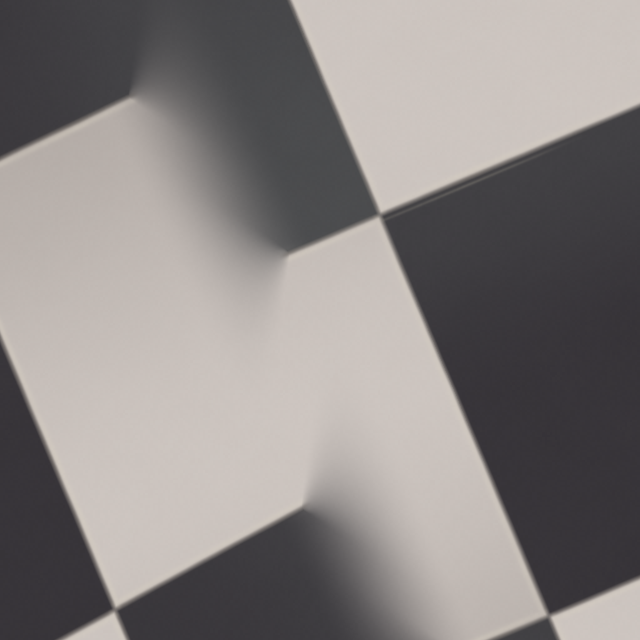
A three.js fragment shader for this pattern:

```glsl
// Tilted checkerboard whose middle column shears half a tile through a soft, smoky gradient.
varying vec2 vUv;

const vec3 LIGHT = vec3(0.80, 0.77, 0.75);
const vec3 LIGHT_SHADED = vec3(0.70, 0.67, 0.65);
const vec3 DARK = vec3(0.217, 0.205, 0.223);
const vec3 DARK_COOL = vec3(0.295, 0.298, 0.305);
const vec3 RIM = vec3(0.85, 0.82, 0.76);
const vec3 SEAM = vec3(0.36, 0.33, 0.30);

const vec2 ALONG = vec2(0.388, 0.922);    // direction of the columns, y downward
const vec2 ACROSS = vec2(0.922, -0.388);
const float COLUMN_START = -0.204;
const float COLUMN_WIDTH = 0.621;
const float TILE_LENGTH = 0.697;
const float TILE_TAPER = 0.017;           // tiles shorten from one joint to the next
const float TILE_CENTER = 0.566;
const float SHEAR_STEP = 0.314;           // shift gained across a sheared column
const float FOLD_LEFT = 0.332;            // where the sharp edges begin to dissolve
const float FOLD_RIGHT = 0.466;
const float FOLD_BLUR = 0.045;            // gradient reach beyond both folds
const float FOLD_SPREAD = 1.8;
const float EDGE = 0.0055;
const float TAU = 6.28318;

float hash(vec2 p) {
  return fract(sin(dot(p, vec2(127.1, 311.7))) * 4375.5);
}

// Layered sines, about -1 to 1
float mottle(vec2 p) {
  float sum = 0.0;
  float weight = 0.5;
  for (int i = 0; i < 4; i++) {
    sum += weight * sin(p.x + 1.7 * sin(p.y)) * sin(p.y + 1.3 * sin(p.x * 0.8));
    p = mat2(1.6, 1.2, -1.2, 1.6) * p + 2.3;
    weight *= 0.5;
  }
  return sum;
}

float tileLength(float shift) {
  return TILE_LENGTH - TILE_TAPER * clamp(shift, 0.0, 1.0);
}

// Signed position from the nearest light tile's center, for one joint's phase
float tileOffset(vec2 q, float shift) {
  float tilt = (0.035 + 0.07 * q.y) * clamp(1.0 - shift, 0.0, 1.0);
  float s = q.y + tilt * (q.x - FOLD_LEFT) - TILE_CENTER - SHEAR_STEP * shift;
  float len = tileLength(shift);
  return mod(s + len, 2.0 * len) - len;
}

// Distance inside (positive) or outside a light tile
float tileEdge(vec2 q, float shift) {
  return 0.5 * tileLength(shift) - abs(tileOffset(q, shift));
}

float ridge(float d, float width) {
  return exp(-d * d / (width * width));
}

// Slow wave along a column that returns every two tiles
float wave(float s, float peak) {
  return 0.5 + 0.5 * cos(TAU * (s - peak) / (2.0 * TILE_LENGTH));
}

void main() {
  vec2 p = vec2(vUv.x, 1.0 - vUv.y);
  vec2 q = vec2(dot(p, ACROSS) - COLUMN_START, dot(p, ALONG));
  q += 0.0005 * mottle(p * 20.0);

  float column = floor(q.x / COLUMN_WIDTH);
  float x = q.x - column * COLUMN_WIDTH;
  float plain = mod(column, 2.0);
  float sheared = 1.0 - plain;
  float shiftLeft = floor((column + 1.0) * 0.5);
  float shiftRight = floor((column + 2.0) * 0.5);

  // Sharp tile edges that fan out into a penumbra past each fold
  float edgeLeft = tileEdge(q, shiftLeft);
  float edgeRight = tileEdge(q, shiftRight);
  float softLeft = EDGE + sheared * FOLD_SPREAD * clamp(x - FOLD_LEFT, 0.0, 0.18);
  float softRight = EDGE + sheared * FOLD_SPREAD * clamp(FOLD_RIGHT - x, 0.0, 0.18);
  float fold = smoothstep(FOLD_LEFT - FOLD_BLUR, FOLD_RIGHT + FOLD_BLUR, x);
  float tone = mix(smoothstep(-softLeft, softLeft, edgeLeft),
                   smoothstep(-softRight, softRight, edgeRight), fold);
  tone = mix(tone, 1.0 - tone, plain);

  // Column joints: neighbours are opposites, so both meet at mid tone
  float joint = min(x, COLUMN_WIDTH - x);
  tone = mix(0.5, tone, smoothstep(-EDGE, EDGE, joint) * 2.0 - 1.0);

  // Slow shading inside the light and dark tiles
  float offset = tileOffset(q, shiftLeft);
  float foldCool = (0.25 + 0.75 * smoothstep(0.1, 0.48, x)) * (0.5 + 0.5 * wave(q.y, 0.5));
  float topCool = 0.5 * smoothstep(0.0, -0.34, offset);
  vec3 lightColor = mix(LIGHT, LIGHT_SHADED, sheared * (1.0 - wave(q.y, 0.8)));
  vec3 darkColor = mix(DARK, DARK_COOL, mix(foldCool, topCool, plain));
  vec3 color = mix(darkColor, lightColor, tone);

  // Soft worn seams with a faint pale rim on the light side
  float sharpLeft = (1.0 - smoothstep(EDGE, 0.04, softLeft)) * (1.0 - fold);
  float sharpRight = (1.0 - smoothstep(EDGE, 0.04, softRight)) * fold;
  float wear = 0.7 + 0.3 * mottle(q * 25.0);
  float cross = max(sharpLeft * ridge(edgeLeft, 0.004), sharpRight * ridge(edgeRight, 0.004));
  float rimCross = max(sharpLeft * ridge(abs(edgeLeft) - 0.008, 0.005),
                       sharpRight * ridge(abs(edgeRight) - 0.008, 0.005));
  float rim = max(ridge(joint - 0.007, 0.005), rimCross) * tone;
  color = mix(color, RIM, 0.45 * wear * rim);
  color = mix(color, SEAM, 0.4 * wear * max(ridge(joint, 0.0035), cross));

  // Thin tan gap below the upper edge of dark plain tiles
  float gap = plain * step(offset, 0.0) * ridge(edgeLeft - 0.010, 0.0025);
  color = mix(color, RIM * 0.6, 0.5 * wear * gap * (1.0 - smoothstep(0.2, 0.36, x)));

  // Faint mottling and grain
  color += 0.004 * mottle(p * 14.0) + 0.006 * (hash(floor(p * 256.0)) - 0.5);
  gl_FragColor = vec4(color, 1.0);
}
```
